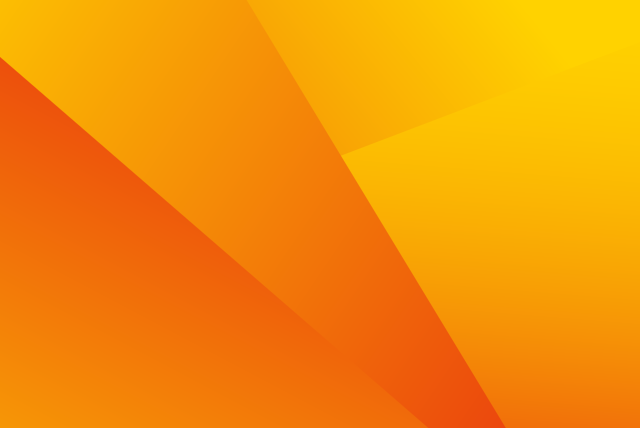
A Shadertoy shader for this background:

```glsl
// Four overlapping angular panels with smooth red-orange to yellow gradients.

// Signed distance to the line through a and b, positive on its left side.
float lineSide(vec2 p, vec2 a, vec2 b) {
    vec2 along = normalize(b - a);
    return dot(p - a, vec2(-along.y, along.x));
}

// Antialiased coverage of the left side of a line.
float panelMask(vec2 p, vec2 a, vec2 b) {
    float pixel = 1.5 / iResolution.x;
    return smoothstep(-0.7 * pixel, 0.7 * pixel, lineSide(p, a, b));
}

// Warm colour ramp driven by its green level: red-orange, amber, yellow.
vec3 warmRamp(float green) {
    float warmth = clamp((green - 0.29) / 0.54, 0.0, 1.0);
    return vec3(mix(0.925, 1.0, warmth), green, 0.05 * (1.0 - warmth));
}

void mainImage(out vec4 fragColor, in vec2 fragCoord) {
    vec2 p = fragCoord / iResolution.xy * vec2(1.5, 1.0);
    float depth = 1.0 - p.y;

    // Gradient level of each panel
    float topLevel = min(0.66 + 0.259 * (p.x - 0.586) - 0.21 * depth, 0.825);
    float slope = depth - 0.08 * (p.x - 1.5);
    float rightLevel = 0.83 - 0.12 * slope - 0.26 * slope * slope;
    float bandLevel = 0.745 - 0.25 * p.x - 0.17 * depth;
    float cornerLevel = 0.59 - 0.17 * p.x - 0.323 * p.y;

    // Stack the panels from back to front
    vec3 color = warmRamp(topLevel);
    color = mix(color, warmRamp(rightLevel),
                panelMask(p, vec2(1.5, 0.902), vec2(0.801, 0.637)));
    color = mix(color, warmRamp(bandLevel),
                panelMask(p, vec2(1.1855, 0.0), vec2(0.578, 1.0)));
    color = mix(color, warmRamp(cornerLevel),
                panelMask(p, vec2(1.004, 0.0), vec2(0.0, 0.867)));

    fragColor = vec4(color, 1.0);
}
```
